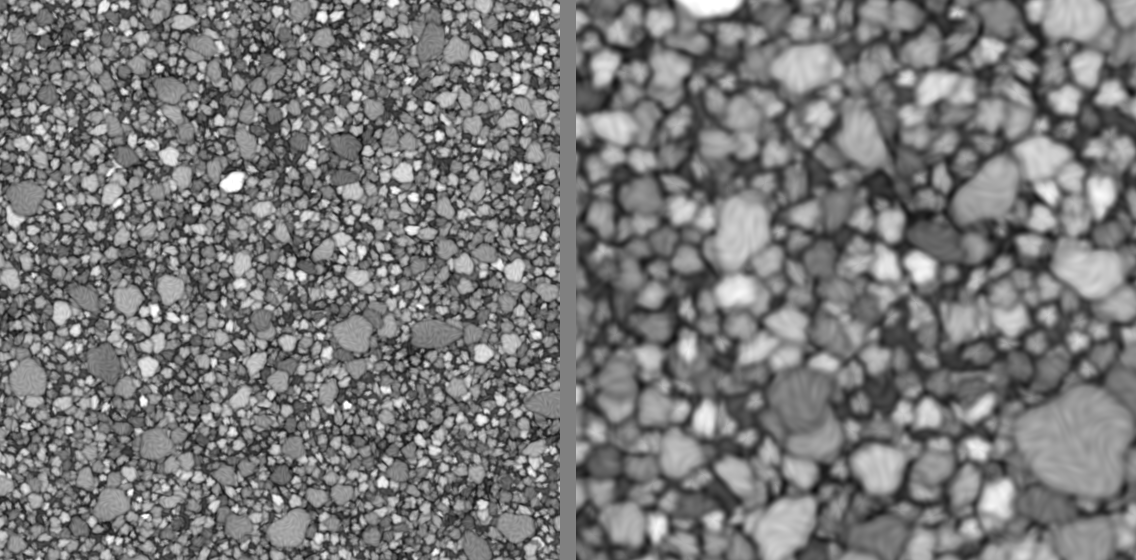
Left: the whole. Right: its middle third, enlarged.
This texture is drawn by a WebGL 1 fragment shader. Its source:

```glsl
precision highp float;
uniform vec2 u_resolution;

// Lengths are fractions of the canvas; densities are cells per canvas side.
const float GAP_TONE = 0.27;
const float EDGE_BLUR = 0.0032;
const float RIM_WIDTH = 0.0070;
const float RIM_TONE = 0.68;
const float SHADOW_WIDTH = 0.007;
const float SHADOW_DEPTH = 0.22;
const float FINE_DENSITY = 70.0;
const float SMALL_DENSITY = 51.0;
const float MEDIUM_DENSITY = 30.0;
const float LARGE_DENSITY = 17.0;
const float BRIGHT_SHARE = 0.04;
const float BRIGHT_GAIN = 0.22;
const float MOTTLE_FREQUENCY = 330.0;
const float MOTTLE_GAIN = 0.035;
const float DRIFT_FREQUENCY = 24.0;
const float DRIFT_GAIN = 0.045;
const float TAU = 6.2831853;

vec4 hash4(vec2 cell, float seed) {
  vec4 p = fract(vec4(cell.xyx, cell.y + seed) * vec4(0.1031, 0.1030, 0.0973, 0.1099) + seed * 0.137);
  p += dot(p, p.wzxy + 33.33);
  return fract((p.xxyz + p.yzzw) * p.zywx);
}

mat2 rotation(float angle) {
  float c = cos(angle), s = sin(angle);
  return mat2(c, -s, s, c);
}

// Depth inside a lumpy, stretched pebble: positive within, in cell units.
float pebbleDepth(vec2 offset, float radius, vec4 rnd) {
  vec2 q = rotation(rnd.x * TAU) * offset;
  float stretch = mix(1.0, 1.35, rnd.y * rnd.y);
  q *= vec2(1.0 / stretch, stretch);
  float angle = atan(q.y, q.x + 1e-5);
  float lumps = 1.0 + 0.09 * sin(3.0 * angle + rnd.z * TAU)
                    + 0.06 * sin(5.0 * angle + rnd.w * TAU);
  return radius * lumps - length(q);
}

// Layered, warped sines, each turned by the golden angle.
float layeredSines(vec2 q) {
  float sum = 0.0;
  for (int i = 0; i < 5; i++) {
    q = rotation(2.39996) * q * 1.13;
    q.x += 1.4 * sin(q.y * 0.37 + float(i));
    sum += sin(q.x) * sin(q.y * 0.71 + 1.7);
  }
  return sum * 0.5;
}

// Lays one cellular layer of pebbles over the tone below it.
float addPebbles(float below, vec2 uv, float density, float share,
                 float meanTone, float spread, float brightGain, float seed) {
  vec2 p = rotation(seed * 0.71) * uv * density + seed * 17.0;
  vec2 home = floor(p);
  float tone = below;
  for (int y = -1; y <= 1; y++) {
    for (int x = -1; x <= 1; x++) {
      vec2 cell = home + vec2(float(x), float(y));
      vec4 place = hash4(cell, seed);
      vec4 shape = hash4(cell, seed + 5.3);
      vec4 shade = hash4(cell, seed + 9.1);
      vec2 offset = p - cell - mix(vec2(0.1), vec2(0.9), place.xy);
      float radius = mix(0.35, 0.61, place.z);
      float depth = pebbleDepth(offset, radius, shape) / density;
      float present = step(place.w, share);

      float pebble = meanTone + spread * (shade.x + shade.y - 1.0);
      pebble += brightGain * step(shade.z, BRIGHT_SHARE);
      pebble *= mix(RIM_TONE, 1.0, smoothstep(-EDGE_BLUR, RIM_WIDTH, depth));

      float shadow = smoothstep(-SHADOW_WIDTH, 0.0, depth);
      float cover = smoothstep(-EDGE_BLUR, EDGE_BLUR, depth);
      tone *= 1.0 - present * SHADOW_DEPTH * shadow;
      tone = mix(tone, pebble, present * cover);
    }
  }
  return tone;
}

void main() {
  vec2 uv = gl_FragCoord.xy / min(u_resolution.x, u_resolution.y);

  // Stack from the finest grit up to the few large stones.
  float tone = GAP_TONE;
  tone = addPebbles(tone, uv, FINE_DENSITY, 0.95, 0.64, 0.28, BRIGHT_GAIN, 1.0);
  tone = addPebbles(tone, uv, SMALL_DENSITY, 0.64, 0.67, 0.32, BRIGHT_GAIN, 2.0);
  tone = addPebbles(tone, uv, MEDIUM_DENSITY, 0.20, 0.64, 0.24, BRIGHT_GAIN, 3.0);
  tone = addPebbles(tone, uv, LARGE_DENSITY, 0.06, 0.58, 0.12, 0.0, 4.0);

  // Mineral mottling, and a slow drift of brightness over the bed.
  tone += MOTTLE_GAIN * layeredSines(uv * MOTTLE_FREQUENCY);
  tone += DRIFT_GAIN * layeredSines(uv * DRIFT_FREQUENCY + 3.0);
  gl_FragColor = vec4(vec3(clamp(tone, 0.0, 1.0)), 1.0);
}
```
